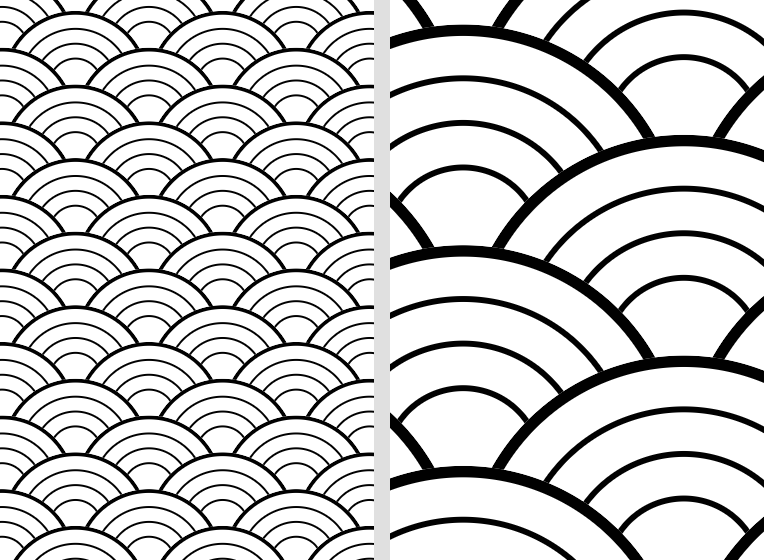
Left: the whole. Right: its middle third, enlarged.
Write a WebGL 2 fragment shader that draws this pattern.

```glsl
#version 300 es
precision highp float;
// Overlapping rows of concentric black arcs on white, in a wave-scale pattern.

uniform vec2 u_resolution;
out vec4 fragColor;

// Coverage of a shape from its signed distance, softened over one pixel.
float coverage(float dist, float pixel) {
    return clamp(0.5 - dist / pixel, 0.0, 1.0);
}

// Ink of one scale: a thick rim and three thin inner arcs.
float scaleInk(float radius, float pixel) {
    float ink = coverage(abs(radius - 0.974) - 0.026, pixel);
    for (int i = 0; i < 3; i++) {
        float arc = 0.352 + 0.202 * float(i);
        ink = max(ink, coverage(abs(radius - arc) - 0.0134, pixel));
    }
    return ink;
}

void main() {
    // One unit is the outer radius of a scale.
    float unit = 0.1967 * u_resolution.x;
    float pixel = 1.0 / unit;
    vec2 p = gl_FragCoord.xy / unit - vec2(1.026, -0.536);

    // Paint rows from back to front; each lower row covers the one above.
    float ink = 0.0;
    float nearestRow = floor(p.y * 2.0);
    for (int i = 2; i >= -2; i--) {
        float row = nearestRow + float(i);
        float shift = mod(row, 2.0);
        float x = mod(p.x - shift + 1.0, 2.0) - 1.0;
        float radius = length(vec2(x, p.y - row * 0.5));
        ink = mix(ink, scaleInk(radius, pixel), coverage(radius - 1.0, pixel));
    }

    vec3 paper = vec3(1.0);
    vec3 black = vec3(0.005);
    fragColor = vec4(mix(paper, black, ink), 1.0);
}
```
